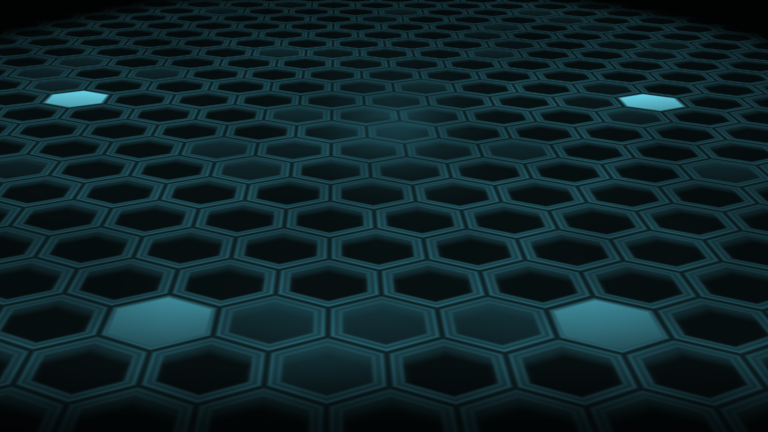
Reproduce this background procedurally as a WebGL 2 fragment shader.

```glsl
#version 300 es
precision highp float;
// A dark teal floor of hexagonal pits, seen in perspective and fading to black.
// Each sample is projected to the floor plane, placed in its hexagon, then shaded
// by distance to the cell border; four cells hold bright plates.

#define HORIZON 1.4514            // height at which the floor vanishes
#define VANISH_X -0.108           // sideways vanishing point
#define FLOOR_SCALE vec2(4.63, 12.44)
#define FLOOR_SHIFT vec2(-0.417, -9.52)
#define PIT_DEPTH 0.15            // offset of the pit floor below its rim
#define RIM 0.115                 // width of the rim around a pit
#define SAMPLES 3                 // antialiasing grid per side

uniform vec2 u_resolution;
out vec4 fragColor;

const vec3 GROOVE = vec3(0.045, 0.11, 0.12);
const vec3 FRAME = vec3(0.085, 0.215, 0.245);
const vec3 LINE = vec3(0.055, 0.13, 0.145);
const vec3 WALL = vec3(0.065, 0.165, 0.185);
const vec3 PIT = vec3(0.022, 0.052, 0.056);
const vec3 PLATE = vec3(0.085, 0.22, 0.25);
const vec3 LIT_NEAR = vec3(0.23, 0.52, 0.58);
const vec3 LIT_FAR = vec3(0.40, 0.82, 0.90);
const float ROW = 0.8660254;      // distance between rows of cells

float hash(vec2 p) {
    vec3 q = fract(vec3(p.xyx) * 0.1031);
    q += dot(q, q.yzx + 33.33);
    return fract((q.x + q.y) * q.z);
}

float noise(vec2 p) {
    vec2 i = floor(p), f = fract(p);
    f = f * f * (3.0 - 2.0 * f);
    return mix(mix(hash(i), hash(i + vec2(1, 0)), f.x),
               mix(hash(i + vec2(0, 1)), hash(i + vec2(1, 1)), f.x), f.y);
}

// Offset from the nearest point of a rectangular lattice
vec2 latticeOffset(vec2 p) {
    vec2 size = vec2(1.0, 2.0 * ROW);
    return p - size * round(p / size);
}

// Distance inward from the border of a unit-wide hexagon
float hexEdge(vec2 p) {
    p = abs(p);
    return 0.5 - max(p.x, dot(p, vec2(0.5, ROW)));
}

float ridge(float x, float center, float width) {
    float d = (x - center) / width;
    return exp(-d * d);
}

// One where the mirrored cell address equals the given column and row
float isCell(vec2 cell, vec2 address) {
    vec2 d = abs(vec2(abs(cell.x), cell.y) - address);
    return step(max(d.x, d.y), 0.2);
}

vec3 shadeFloor(vec2 p) {
    // Project the canvas to the floor plane, with a slight roll
    float depth = HORIZON - p.y - 0.006 * p.x;
    vec2 q = vec2(p.x - VANISH_X, 1.0) / depth * FLOOR_SCALE + FLOOR_SHIFT;

    // Find the cell and the position within it
    vec2 a = latticeOffset(q - vec2(0.0, ROW));
    vec2 b = latticeOffset(q - vec2(0.5, 0.0));
    vec2 local = dot(a, a) < dot(b, b) ? a : b;
    vec2 cell = (q - local) / vec2(1.0, ROW);
    float edge = hexEdge(local);
    float inside = smoothstep(RIM - 0.02, RIM + 0.03, edge);

    // Pit with its far wall showing, partly closed by dim plates
    float sunk = smoothstep(0.02, 0.2, hexEdge(local + vec2(0.0, PIT_DEPTH)));
    vec3 pit = mix(WALL, PIT, sunk);
    vec2 toHaze = (p - vec2(0.015, 0.70)) / vec2(0.17, 0.13);
    float haze = exp(-dot(toHaze, toHaze));
    float random = hash(round(cell * 2.0) + 71.0);
    float closed = 0.65 * smoothstep(0.80, 0.95, random);
    closed = max(closed, 0.7 * step(abs(cell.x), 1.2) * step(abs(cell.y - 1.0), 0.2));
    pit = mix(pit, PLATE * (0.9 + 0.5 * local.y), max(closed, 0.75 * haze));

    // Frame with a dark groove and two thin bright lines
    vec3 color = mix(GROOVE, FRAME, smoothstep(0.0, 0.04, edge));
    color = mix(color, pit, inside);
    float lines = ridge(edge, 0.045, 0.018) + 0.8 * ridge(edge, RIM, 0.022);
    color += LINE * lines * (0.75 - 0.5 * local.y) * (1.0 - 0.6 * haze);

    // Bright plates, lighter toward the far side
    float nearLit = isCell(cell, vec2(2.0, 1.0));
    float farLit = isCell(cell, vec2(4.5, 10.0));
    float cover = smoothstep(0.03, 0.09, edge);
    color = mix(color, LIT_NEAR * (0.82 + 0.5 * local.y), nearLit * cover);
    color = mix(color, LIT_FAR * (0.95 + 0.3 * local.y), farLit * cover);

    // Smeared glow over the middle of the floor
    vec2 toGlow = (p - vec2(0.02, 0.695)) / vec2(0.09, 0.055);
    float streaks = 0.5 + 0.7 * noise(p * vec2(9.0, 75.0));
    color += vec3(0.04, 0.10, 0.115) * exp(-dot(toGlow, toGlow)) * streaks;

    // Uneven light, dim borders and the curved far end
    float light = 0.88 + 0.24 * noise(p * vec2(6.0, 9.0) + 20.0);
    light *= 1.0 - 0.28 * p.x * p.x;
    light *= mix(0.25, 1.0, smoothstep(0.0, 0.18, p.y));
    light *= 1.0 - 0.35 * smoothstep(0.75, 1.0, p.y);
    float farEnd = 1.028 - 0.147 * (p.x + 0.02) * (p.x + 0.02);
    light *= 1.0 - smoothstep(-0.025, 0.02, p.y - farEnd);
    return color * light + vec3(0.003, 0.006, 0.007);
}

void main() {
    vec3 sum = vec3(0.0);
    for (int i = 0; i < SAMPLES * SAMPLES; i++) {
        vec2 grid = vec2(i % SAMPLES, i / SAMPLES) + 0.5;
        vec2 jitter = (grid / float(SAMPLES) - 0.5) * 1.3;
        vec2 p = (gl_FragCoord.xy + jitter - vec2(0.5 * u_resolution.x, 0.0)) / u_resolution.y;
        sum += shadeFloor(p);
    }
    fragColor = vec4(sum / float(SAMPLES * SAMPLES), 1.0);
}
```
